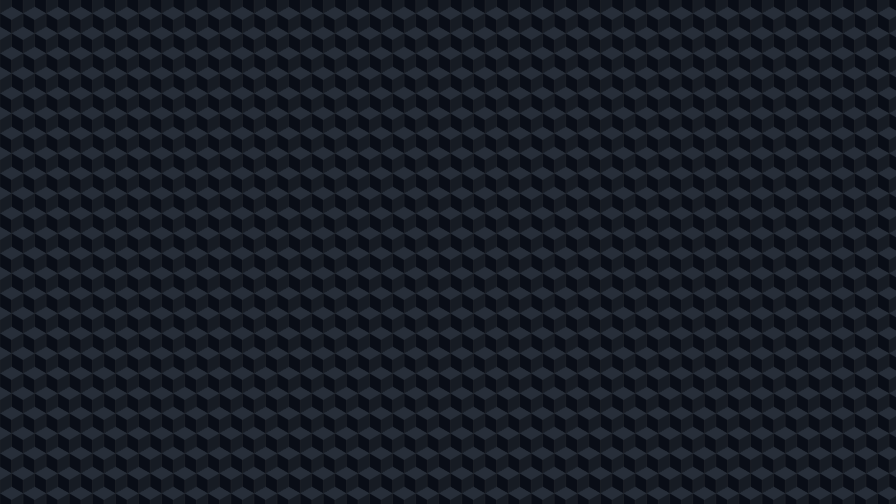
Reproduce this pattern procedurally as a Shadertoy shader.

```glsl
// Dark isometric cubes stacked in a hexagonal lattice, with faint upright seams.

const float CUBE_EDGES_HIGH = 37.8;  // canvas height in cube edge lengths
const vec3 TOP_COLOR   = vec3(0.152, 0.182, 0.222);
const vec3 LEFT_COLOR  = vec3(0.036, 0.050, 0.086);
const vec3 RIGHT_COLOR = vec3(0.088, 0.106, 0.136);
const vec3 SEAM_COLOR  = vec3(0.190, 0.195, 0.205);
const float SEAM_HALF_WIDTH = 0.025;
const float SEAM_STRENGTH = 0.35;

const float SQRT3 = 1.7320508;
const vec2 LATTICE = vec2(SQRT3, 3.0);  // holds two staggered cubes

// Signed distance to the lid of a cube centred on the origin, y downward.
float lidDistance(vec2 p) {
    p = abs(p + vec2(0.0, 0.5));
    return 0.5 * p.x + 0.5 * SQRT3 * p.y - 0.25 * SQRT3;
}

void mainImage(out vec4 fragColor, in vec2 fragCoord) {
    // Cube edges as units, measured from the upper left
    float pixel = CUBE_EDGES_HIGH / iResolution.y;
    vec2 p = vec2(fragCoord.x, iResolution.y - fragCoord.y) * pixel;

    // Nearest cube of the even and the odd rows
    vec2 evenCube = mod(p + 0.5 * LATTICE, LATTICE) - 0.5 * LATTICE;
    vec2 oddCube = mod(p, LATTICE) - 0.5 * LATTICE;
    vec2 cube = dot(evenCube, evenCube) < dot(oddCube, oddCube) ? evenCube : oddCube;

    // Side faces, split at upright edges half a cube width apart
    float across = abs(cube.x);
    float edge = min(across, 0.5 * SQRT3 - across);
    float side = cube.x < 0.0 ? -edge : edge;
    float aa = 0.7 * pixel;
    vec3 color = mix(LEFT_COLOR, RIGHT_COLOR, smoothstep(-aa, aa, side));

    // Thin seams along the upright edges
    float seam = 1.0 - smoothstep(SEAM_HALF_WIDTH - aa, SEAM_HALF_WIDTH + aa, edge);
    color = mix(color, SEAM_COLOR, SEAM_STRENGTH * seam);

    // Lids; those of the row below also border the side faces
    vec2 rowShift = vec2(0.0, LATTICE.y);
    float lid = min(lidDistance(evenCube), lidDistance(oddCube));
    lid = min(lid, min(lidDistance(evenCube - rowShift), lidDistance(oddCube - rowShift)));
    color = mix(TOP_COLOR, color, smoothstep(-aa, aa, lid));

    fragColor = vec4(color, 1.0);
}
```
